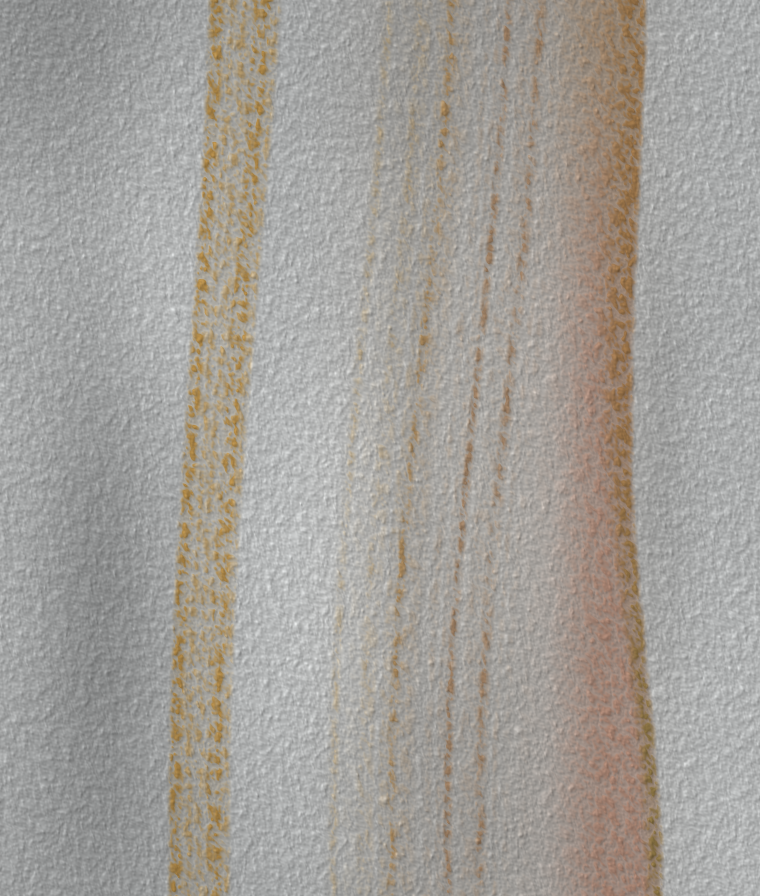
This texture is drawn by a Shadertoy shader. Its source:

```glsl
// Rough plaster with soft folds, an ochre pencil band, fine leaning streaks
// and a rose band with an ochre rim. Cellular grains are lit from the upper left
// and catch the pigment; layered sines wear it away along its length.

const vec3 OCHRE = vec3(0.61, 0.46, 0.21);
const vec3 SIENNA = vec3(0.54, 0.41, 0.29);
const vec3 ROSE = vec3(0.60, 0.455, 0.385);
const vec3 TAN = vec3(0.59, 0.48, 0.37);
const vec3 OLIVE = vec3(0.47, 0.40, 0.21);

vec2 hash22(vec2 cell) {
    vec3 q = fract(cell.xyx * vec3(0.1031, 0.1030, 0.0973));
    q += dot(q, q.yzx + 33.33);
    return fract((q.xx + q.yz) * q.zy);
}

// Smooth cellular noise: one rounded grain per cell, blended without creases
float cellular(vec2 p) {
    vec2 cell = floor(p), f = fract(p);
    float sum = 0.0;
    for (int y = -1; y <= 1; y++)
    for (int x = -1; x <= 1; x++) {
        vec2 offset = vec2(x, y);
        vec2 d = offset + hash22(cell + offset) - f;
        sum += exp(-7.0 * dot(d, d));
    }
    return sum;
}

// Smooth pseudo-random variation, about -1 to 1
float layeredSines(vec2 p) {
    float sum = 0.0, amp = 0.5;
    for (int i = 0; i < 4; i++) {
        sum += amp * sin(p.x + 1.7 * sin(p.y + float(i))) * cos(0.8 * p.y);
        p = mat2(1.5, 1.1, -1.1, 1.5) * p + 2.3;
        amp *= 0.62;
    }
    return sum;
}

// Three sizes of grain, slightly slanted and taller than wide
float plasterHeight(vec2 p) {
    p.x += 0.25 * p.y + 0.003 * layeredSines(p * 50.0);
    return 0.50 * cellular(p * vec2(88.0, 66.0))
         + 0.45 * cellular(p * vec2(165.0, 130.0) + 19.0)
         + 0.25 * cellular(p * vec2(270.0, 235.0) + 41.0);
}

float glow(vec2 uv, vec2 centre, vec2 radius) {
    vec2 d = (uv - centre) / radius;
    return exp(-dot(d, d));
}

float line(float x, float centre, float width) {
    float d = (x - centre) / width;
    return exp(-d * d);
}

float span(float x, float left, float right, float soft) {
    return smoothstep(left - soft, left + soft, x)
         * (1.0 - smoothstep(right - soft, right + soft, x));
}

// Broad light and shadow of the folds
float foldLight(vec2 uv) {
    float light = 0.0;
    light -= 0.13 * glow(uv, vec2(0.07, 1.00), vec2(0.15, 0.18));
    light -= 0.13 * glow(uv, vec2(0.13, 0.34), vec2(0.08, 0.28));
    light -= 0.07 * glow(uv, vec2(0.12, 0.00), vec2(0.20, 0.20));
    light += 0.06 * glow(uv, vec2(0.21, 0.72), vec2(0.08, 0.20));
    light += 0.08 * glow(uv, vec2(0.40, 0.37), vec2(0.12, 0.33));
    light -= 0.08 * glow(uv, vec2(0.62, 1.03), vec2(0.20, 0.25));
    light -= 0.07 * glow(uv, vec2(0.60, 0.00), vec2(0.18, 0.27));
    light -= 0.04 * glow(uv, vec2(0.54, 0.55), vec2(0.04, 0.45));
    light -= 0.05 * glow(uv, vec2(0.87, 0.50), vec2(0.04, 0.25));
    light += 0.04 * glow(uv, vec2(0.97, 0.10), vec2(0.12, 0.30));
    return 0.665 + 0.9 * light;
}

// Two dense strokes over a wash of parallel pencil lines; t runs across the band
float ochreBand(float t, float wear) {
    float strokes = 0.5 + 0.5 * cos(6.2832 * 6.0 * t + 2.0 * wear);
    float dense = line(t, 0.09, 0.10) + 0.75 * line(t, 0.78, 0.13);
    return span(t, 0.0, 1.0, 0.07) * (0.20 + 0.24 * strokes + 0.40 * dense);
}

float fineStreaks(float x, float wear) {
    const float CENTRES[5] = float[5](0.438, 0.475, 0.516, 0.588, 0.630);
    float ink = 0.0;
    for (int i = 0; i < 5; i++) {
        float strength = i < 2 ? 0.20 : 0.48;
        ink += strength * line(x, CENTRES[i] + 0.0015 * wear, i == 2 ? 0.008 : 0.0055);
    }
    float hatch = 0.5 + 0.5 * sin(x * 330.0 + 2.0 * sin(x * 87.0) + wear);
    ink += 0.17 * hatch * span(x, 0.47, 0.67, 0.05);
    return ink * (0.85 + 0.6 * wear);
}

void mainImage(out vec4 fragColor, in vec2 fragCoord) {
    vec2 uv = fragCoord / iResolution.xy;
    vec2 p = fragCoord / iResolution.y;

    // Relief from the height difference toward the light
    float height = plasterHeight(p);
    float relief = height - plasterHeight(p + vec2(-0.0014, 0.0015));
    float wear = layeredSines(p * vec2(150.0, 50.0));
    float light = foldLight(uv) + 0.012 * layeredSines(p * 15.0);
    float warmth = span(uv.x, 0.48, 0.84, 0.12);
    vec3 color = light * mix(vec3(0.99, 1.0, 1.0), vec3(1.01, 1.0, 0.98), warmth);
    float catchGrain = 0.25 + 1.2 * smoothstep(0.25, 0.85, height + 0.12 * wear);

    // Streaks lean right toward the top
    float lean = smoothstep(0.1, 1.1, uv.y) * mix(0.055, 0.083, smoothstep(0.28, 0.64, uv.x));
    float x = uv.x - lean;
    float bandWidth = 0.078 + 0.010 * pow(uv.y, 4.0);
    float ochre = ochreBand((x - 0.223) / bandWidth, wear) * catchGrain;
    vec3 streakColor = mix(OCHRE, SIENNA, smoothstep(0.44, 0.59, x));
    color = mix(color, OCHRE * (0.40 + 0.90 * light), clamp(ochre, 0.0, 0.9));
    color = mix(color, streakColor, clamp(fineStreaks(x, wear) * catchGrain, 0.0, 0.8));

    // Rose wash fades left and ends at a curving rim
    float rim = 0.831 + 0.040 * (1.0 - smoothstep(0.0, 0.5, uv.y))
              + 0.018 * smoothstep(0.55, 1.05, uv.y) + 0.002 * wear;
    float inside = 1.0 - smoothstep(rim - 0.007, rim + 0.006, uv.x);
    float rose = 0.14 * smoothstep(0.64, 0.75, uv.x) + 0.62 * smoothstep(0.71, 0.80, uv.x);
    vec3 washColor = mix(ROSE, TAN, smoothstep(0.55, 1.0, uv.y));
    color = mix(color, washColor * (0.33 + light), clamp(rose * inside * (0.6 + 0.4 * catchGrain), 0.0, 0.9));
    float rimWidth = mix(0.028, 0.058, smoothstep(0.2, 0.7, uv.y));
    float rimInk = inside * smoothstep(rim - rimWidth, rim - 0.004, uv.x);
    vec3 rimColor = mix(OLIVE, SIENNA * vec3(1.0, 0.98, 0.82), smoothstep(0.1, 0.6, uv.y));
    color = mix(color, rimColor, clamp(0.75 * rimInk * catchGrain, 0.0, 0.85));

    color *= 1.0 + clamp(0.28 * relief, -0.28, 0.22) + 0.06 * (height - 0.54);
    fragColor = vec4(clamp(color, 0.0, 1.0), 1.0);
}
```
